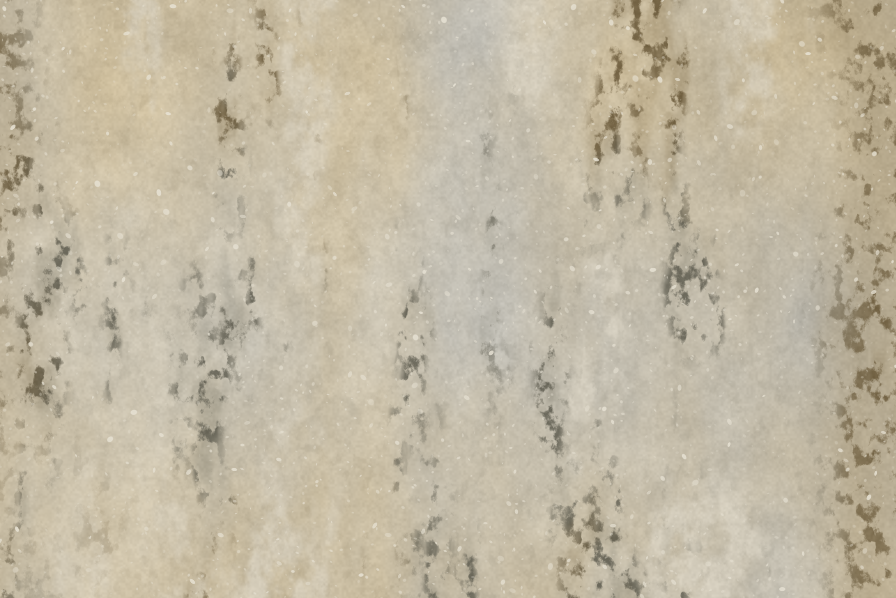
Give the GLSL for this texture, as a WebGL 2 fragment shader.

```glsl
#version 300 es
precision highp float;
// Weathered limestone wall with vertical stains, pitted grime and pale mineral flecks.

uniform vec2 u_resolution;
out vec4 fragColor;

float hash(vec2 p) {
    vec3 q = fract(vec3(p.xyx) * 0.1031);
    q += dot(q, q.yzx + 33.33);
    return fract((q.x + q.y) * q.z);
}

float noise(vec2 p) {
    vec2 i = floor(p), f = fract(p);
    f = f * f * (3.0 - 2.0 * f);
    return mix(mix(hash(i), hash(i + vec2(1, 0)), f.x),
               mix(hash(i + vec2(0, 1)), hash(i + vec2(1, 1)), f.x), f.y);
}

float fbm(vec2 p) {
    float sum = 0.0, amp = 0.516;
    for (int i = 0; i < 5; i++) {
        sum += amp * noise(p);
        p = mat2(0.98, 0.2, -0.2, 0.98) * p * 2.03 + 17.3;
        amp *= 0.5;
    }
    return sum;
}

// Coverage of small tilted oval grains, at most one per cell.
float flecks(vec2 p, float cells, float density, float radius) {
    vec2 g = p * cells, id = floor(g);
    float soft = 0.8 * cells / u_resolution.y;
    float cover = 0.0;
    for (int y = -1; y <= 1; y++) {
        for (int x = -1; x <= 1; x++) {
            vec2 cell = id + vec2(x, y) + 50.0;
            vec2 centre = cell - 50.0 + vec2(hash(cell + 3.1), hash(cell + 71.7));
            float angle = 6.283 * hash(cell + 19.4);
            float size = radius * cells * mix(0.5, 1.2, hash(cell + 41.9));
            vec2 d = mat2(cos(angle), sin(angle), -sin(angle), cos(angle)) * (g - centre);
            d.y *= mix(1.1, 2.0, hash(cell + 8.6));
            float present = step(hash(cell + 97.3), density);
            float shade = mix(0.4, 1.0, hash(cell + 61.2));
            cover = max(cover, present * shade * smoothstep(soft, -soft, length(d) - size));
        }
    }
    return cover;
}

void main() {
    vec2 p = gl_FragCoord.xy / u_resolution.y;
    float aspect = u_resolution.x / u_resolution.y;
    vec2 warp = p + 0.05 * vec2(fbm(p * 5.0 + 4.0) - 0.5, fbm(p * 5.0 + 31.0) - 0.5);

    // Stone body with broad warm and cool drifts
    float drift = fbm(warp * vec2(4.5, 1.8) + 11.0);
    float mottle = fbm(p * vec2(22.0, 17.0) + 5.0);
    vec3 color = vec3(0.787, 0.749, 0.662);
    color += 0.11 * (drift - 0.5) + 0.08 * (mottle - 0.5);
    float warmth = fbm(warp * vec2(5.0, 2.2) + 63.0) - 0.5;
    color += warmth * vec3(0.07, 0.0, -0.13);

    // Chalky washes running downwards, broken up by finer texture
    float wash = smoothstep(0.5, 0.72, fbm(warp * vec2(8.0, 2.2) + 87.0));
    wash *= smoothstep(0.32, 0.68, fbm(p * vec2(30.0, 22.0) + 29.0));
    color = mix(color, vec3(0.865, 0.84, 0.78), 0.65 * wash);

    // Brown staining gathers along both sides
    float side = min(p.x, aspect - p.x);
    float edge = smoothstep(0.15, 0.0, side + 0.28 * (fbm(warp * vec2(4.0, 2.5) + 45.0) - 0.45));
    color = mix(color, vec3(0.64, 0.57, 0.43), 0.42 * edge);

    // Thin vertical streaks of grey and ochre grime
    float streak = smoothstep(0.53, 0.74, fbm(warp * vec2(13.0, 2.3) + 132.0));
    float ochre = clamp(edge + smoothstep(-0.03, 0.12, warmth), 0.0, 1.0);
    vec3 grime = mix(vec3(0.46, 0.45, 0.39), vec3(0.50, 0.42, 0.27), ochre);
    float cloud = smoothstep(0.35, 0.7, fbm(p * vec2(26.0, 18.0) + 76.0));
    color = mix(color, grime, 0.30 * streak * cloud);

    // Dark pits, dense in the stains and sparse elsewhere
    float pits = smoothstep(0.53, 0.72, fbm(p * vec2(62.0, 48.0) + 201.0));
    float pitted = clamp(1.1 * streak + 0.75 * edge + 0.07, 0.0, 1.0);
    color = mix(color, grime * 0.82, 0.85 * pits * pitted);

    // Fine sandy grain
    color += 0.035 * (noise(p * 260.0) - 0.5) + 0.03 * (noise(p * 130.0 + 9.0) - 0.5);

    // Pale mineral flecks in two sizes
    float crowd = mix(0.5, 1.0, smoothstep(0.35, 0.65, fbm(p * 4.0 + 150.0)));
    float pale = max(0.85 * flecks(p, 27.0, 0.27, 0.0048),
                     0.65 * crowd * flecks(p + 7.0, 62.0, 0.36, 0.0026));
    color = mix(color, vec3(0.91, 0.89, 0.835), pale);

    fragColor = vec4(clamp(color, 0.0, 1.0), 1.0);
}
```
